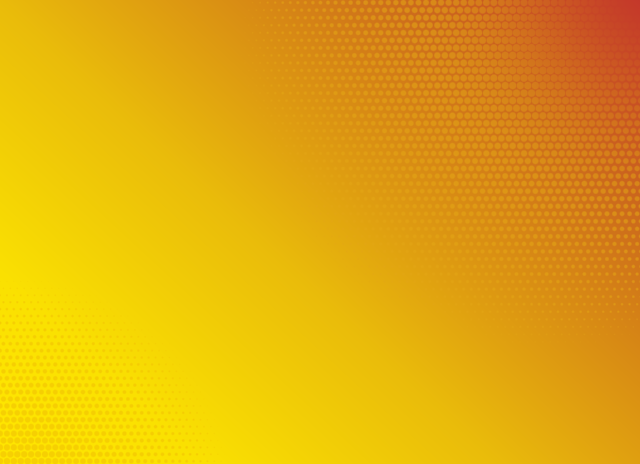
This background is drawn by a WebGL 1 fragment shader. Its source:

```glsl
precision highp float;
// Warm diagonal gradient from yellow to red with two round halftone patches:
// light dots at the upper right and amber dots at the lower left. Each patch
// is a lattice of staggered rows whose dots shrink away from the patch centre.

uniform vec2 u_resolution;

const vec3 LEMON  = vec3(1.00, 0.905, 0.00);
const vec3 YELLOW = vec3(0.98, 0.88, 0.005);
const vec3 GOLD   = vec3(0.915, 0.735, 0.04);
const vec3 ORANGE = vec3(0.845, 0.54, 0.08);
const vec3 RUST   = vec3(0.80, 0.415, 0.11);
const vec3 RED    = vec3(0.77, 0.22, 0.165);
const vec3 LIGHT_DOT = vec3(0.89, 0.65, 0.08);
const vec3 AMBER_DOT = vec3(0.95, 0.77, 0.01);

// Blend to the next colour between two positions on the ramp.
vec3 rampStop(vec3 color, vec3 next, float from, float to, float s) {
  return mix(color, next, clamp((s - from) / (to - from), 0.0, 1.0));
}

// Piecewise colour ramp along the diagonal coordinate.
vec3 diagonalRamp(float s) {
  vec3 color = rampStop(LEMON, YELLOW, 0.0, 0.30, s);
  color = rampStop(color, GOLD, 0.30, 0.73, s);
  color = rampStop(color, ORANGE, 0.73, 1.10, s);
  color = rampStop(color, RUST, 1.10, 1.33, s);
  return rampStop(color, RED, 1.33, 1.67, s);
}

// Nearest dot centre of a lattice with staggered rows; pitch is column, row.
vec2 latticeCenter(vec2 p, vec2 pitch, vec2 shift) {
  vec2 cell = pitch * vec2(1.0, 2.0);
  vec2 q = p - shift;
  vec2 a = floor(q / cell + 0.5) * cell;
  vec2 b = (floor(q / cell) + 0.5) * cell;
  vec2 nearest = length(q - a) < length(q - b) ? a : b;
  return nearest + shift;
}

// Dot coverage inside a circular patch; pixel is the edge smoothing width.
float halftone(vec2 p, vec2 center, float extent, vec2 pitch, vec2 shift,
               float largest, float pixel) {
  vec2 dotCenter = latticeCenter(p, pitch, shift);
  float fade = max(1.0 - length(dotCenter - center) / extent, 0.0);
  float radius = pitch.y * largest * pow(fade, 0.6);
  float softness = 1.4 * pixel;
  float coverage = clamp((radius - length(p - dotCenter)) / softness + 0.5, 0.0, 1.0);
  return coverage * min(radius / pixel, 1.0);
}

void main() {
  float pixel = 1.0 / u_resolution.y;
  vec2 p = gl_FragCoord.xy * pixel;
  vec2 corner = vec2(u_resolution.x * pixel, 1.0);

  vec3 color = diagonalRamp(dot(p, vec2(0.68, 0.733)));

  // Light dots, dimmed towards the red corner.
  float lightDots = halftone(p, vec2(1.165, 0.892), 0.65, vec2(0.01625),
                             vec2(0.0, 0.0031), 0.54, pixel);
  float strength = 0.58 * smoothstep(0.0, 0.5, length(p - corner));
  color = mix(color, LIGHT_DOT, lightDots * strength);

  // Amber dots on the yellow corner.
  float amberDots = halftone(p, vec2(0.036, -0.057), 0.46, vec2(0.0149),
                             vec2(0.0, 0.006), 0.52, pixel);
  color = mix(color, AMBER_DOT, 0.65 * amberDots);

  gl_FragColor = vec4(color, 1.0);
}
```
